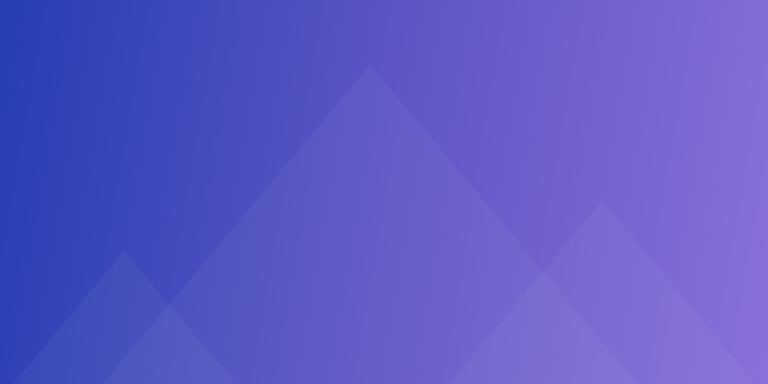
This background is drawn by a Shadertoy shader. Its source:

```glsl
// Three translucent triangular peaks over a slanted blue to violet gradient.

// Gradient stops along the slanted axis
const vec3 BLUE   = vec3(0.145, 0.242, 0.695);
const vec3 INDIGO = vec3(0.370, 0.337, 0.777);
const vec3 VIOLET = vec3(0.540, 0.440, 0.848);
const float TILT = 0.1745;        // gradient slant in radians

// Peaks: apex positions in units of canvas height
const int PEAK_COUNT = 3;
const vec2 APEXES[PEAK_COUNT] = vec2[PEAK_COUNT](
    vec2(0.323, 0.346), vec2(0.9635, 0.831), vec2(1.568, 0.477));
const float HALF_WIDTH_PER_DROP = 0.838;
const vec3 VEIL = vec3(0.82, 0.84, 0.91);
const float VEIL_OPACITY = 0.052;

vec3 slantedGradient(vec2 p, vec2 size) {
    vec2 axis = vec2(cos(TILT), -sin(TILT));
    float span = dot(size, abs(axis));
    float t = 0.5 + dot(p - 0.5 * size, axis) / span;
    return t < 0.5 ? mix(BLUE, INDIGO, 2.0 * t)
                   : mix(INDIGO, VIOLET, 2.0 * t - 1.0);
}

// Signed distance to the sloping sides; negative inside the peak
float peakDistance(vec2 p, vec2 apex) {
    vec2 normal = normalize(vec2(1.0, HALF_WIDTH_PER_DROP));
    return dot(vec2(abs(p.x - apex.x), p.y - apex.y), normal);
}

void mainImage(out vec4 fragColor, in vec2 fragCoord) {
    vec2 size = vec2(iResolution.x / iResolution.y, 1.0);
    vec2 p = fragCoord / iResolution.y;
    float edge = 0.75 / iResolution.y;

    vec3 color = slantedGradient(p, size);

    // Overlapping veils build up in brightness
    for (int i = 0; i < PEAK_COUNT; i++) {
        float cover = 1.0 - smoothstep(-edge, edge, peakDistance(p, APEXES[i]));
        color = mix(color, VEIL, VEIL_OPACITY * cover);
    }

    fragColor = vec4(color, 1.0);
}
```
